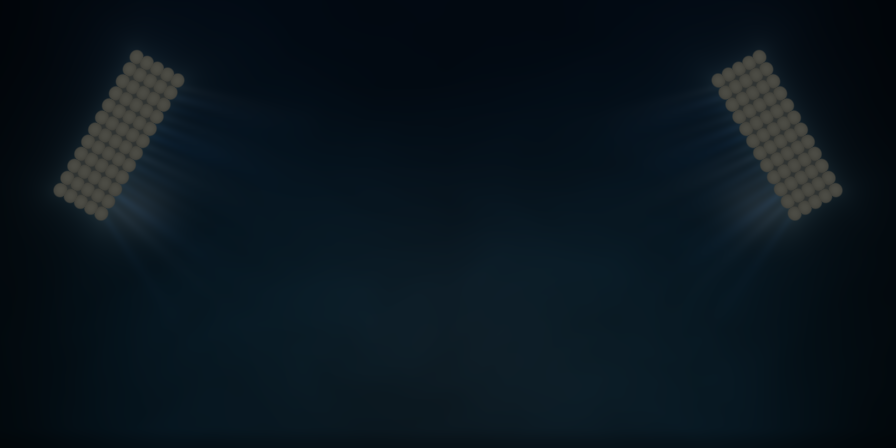
This background is drawn by a Shadertoy shader. Its source:

```glsl
// Two tilted stadium floodlights casting soft beams into a dark, hazy night.

// Lengths are in canvas heights; the left lamp is mirrored to the right.
const vec2  PANEL_CENTER = vec2(0.2655, 0.698);
const vec2  PANEL_HALF   = vec2(0.055, 0.172);
const float PANEL_TILT   = 0.52;
const vec2  LAMP_PITCH   = vec2(0.0263, 0.0311);
const vec2  LAMP_LAST    = vec2(2.0, 5.5);   // outermost column and row
const float LAMP_RADIUS  = 0.0152;
const int   BEAM_COUNT   = 14;
const float BEAM_FADE    = 0.19;
const float BEAM_REACH   = 0.56;

const vec3 SKY_TOP    = vec3(0.006, 0.034, 0.068);
const vec3 SKY_BOTTOM = vec3(0.016, 0.066, 0.100);
const vec3 HAZE_GREY  = vec3(0.036, 0.036, 0.034);
const vec3 HAZE_TEAL  = vec3(0.004, 0.026, 0.034);
const vec3 HALO       = vec3(0.075, 0.100, 0.105);
const vec3 FLARE      = vec3(0.085, 0.080, 0.075);
const vec3 BEAM_WARM  = vec3(0.085, 0.085, 0.088);
const vec3 BEAM_BLUE  = vec3(0.012, 0.048, 0.098);
const vec3 LAMP_LIT   = vec3(0.300, 0.300, 0.272);
const vec3 LAMP_GAP   = vec3(0.185, 0.200, 0.195);

float hash(float n) {
    return fract(sin(n * 12.9898) * 43758.5);
}

float blob(vec2 p, vec2 center, vec2 radius) {
    vec2 d = (p - center) / radius;
    return exp(-dot(d, d));
}

// Layered, warped sines for drifting smoke, about -1 to 1.
float smoke(vec2 p) {
    float sum = 0.0, amp = 0.5;
    for (int i = 0; i < 4; i++) {
        p += 0.35 * sin(p.yx * 1.7 + float(i));
        sum += amp * sin(p.x) * cos(p.y);
        p = mat2(1.5, 1.1, -1.1, 1.5) * p + 2.3;
        amp *= 0.55;
    }
    return sum;
}

vec3 background(vec2 p, float middle) {
    vec2 c = vec2(p.x - middle, p.y);
    vec3 color = mix(SKY_BOTTOM, SKY_TOP, smoothstep(0.1, 1.0, p.y));
    color += HAZE_GREY * blob(c, vec2(0.05, 0.2), vec2(0.52, 0.38));
    color += HAZE_TEAL * blob(vec2(abs(c.x), c.y), vec2(0.42, 0.42), vec2(0.45, 0.38));
    color *= 1.0 + 0.16 * smoke(p * vec2(5.0, 7.0));
    // Darken the sides and the lower rim.
    color *= mix(1.0, 0.5, smoothstep(0.6, 1.05, abs(c.x)));
    return color * mix(0.75, 1.0, smoothstep(0.0, 0.05, p.y));
}

// Fan of beams leaving the inner edge of the panel.
vec3 beams(vec2 d, vec2 across, vec2 up, float side) {
    vec3 light = vec3(0.0);
    for (int i = 0; i < BEAM_COUNT; i++) {
        float id = float(i) + 1.0;
        float t = float(i) / float(BEAM_COUNT - 1);
        float seed = hash(id * 1.37);
        float tint = hash(id * 2.71 + 4.0);
        vec2 start = across * 0.045 + up * mix(0.155, -0.165, t);
        float angle = mix(0.25, 0.62, t) + 0.34 * pow(t, 10.0)
                    + 0.05 * (hash(id + side * 9.0) - 0.5);
        vec2 dir = vec2(cos(angle), -sin(angle));
        float along = dot(d - start, dir);
        float off = dot(d - start, vec2(-dir.y, dir.x));
        float width = 0.007 + (0.035 + 0.045 * seed) * max(along, 0.0);
        float fade = smoothstep(-0.01, 0.04, along)
                   * exp(-max(along, 0.0) / BEAM_FADE)
                   * smoothstep(BEAM_REACH, 0.1, along);
        float power = mix(0.3, 1.0, seed) * mix(0.65, 1.0, t);
        light += mix(BEAM_WARM, BEAM_BLUE, tint) * power * fade
               * exp(-off * off / (width * width));
    }
    return light;
}

void mainImage(out vec4 fragColor, in vec2 fragCoord) {
    vec2 p = fragCoord / iResolution.y;
    float middle = 0.5 * iResolution.x / iResolution.y;
    float pixel = 1.0 / iResolution.y;
    vec3 color = background(p, middle);

    // Mirror about the centre and enter the frame of the panel.
    float side = step(middle, p.x);
    vec2 d = vec2(1.0 - abs(p.x - middle), p.y) - PANEL_CENTER;
    vec2 across = vec2(cos(PANEL_TILT), -sin(PANEL_TILT));
    vec2 up = vec2(-across.y, across.x);
    vec2 q = vec2(dot(d, across), dot(d, up));

    // Light in the air.
    float panelDist = length(max(abs(q) - PANEL_HALF, 0.0));
    color += HALO * (0.65 * exp(-panelDist / 0.028) + 0.3 * exp(-panelDist / 0.1));
    color += FLARE * blob(d, vec2(0.035, -0.155), vec2(0.09, 0.075));
    color += beams(d, across, up, side);

    // Lamp grid: nearest lamp centre, with a dim plate in the gaps.
    vec2 cell = vec2(floor(q.x / LAMP_PITCH.x + 0.5), floor(q.y / LAMP_PITCH.y) + 0.5);
    cell = clamp(cell, -LAMP_LAST, LAMP_LAST);
    float r = length((q - cell * LAMP_PITCH) * vec2(1.0, 0.95));
    vec2 plate = abs(q) - LAMP_LAST * LAMP_PITCH;
    float plateMask = 1.0 - smoothstep(-pixel, pixel, max(plate.x, plate.y));
    float lampMask = 1.0 - smoothstep(-pixel, pixel, r - LAMP_RADIUS);
    color = mix(color, LAMP_GAP, plateMask);
    color = mix(color, LAMP_LIT * (1.0 - 0.16 * pow(r / LAMP_RADIUS, 2.0)), lampMask);

    fragColor = vec4(color, 1.0);
}
```
